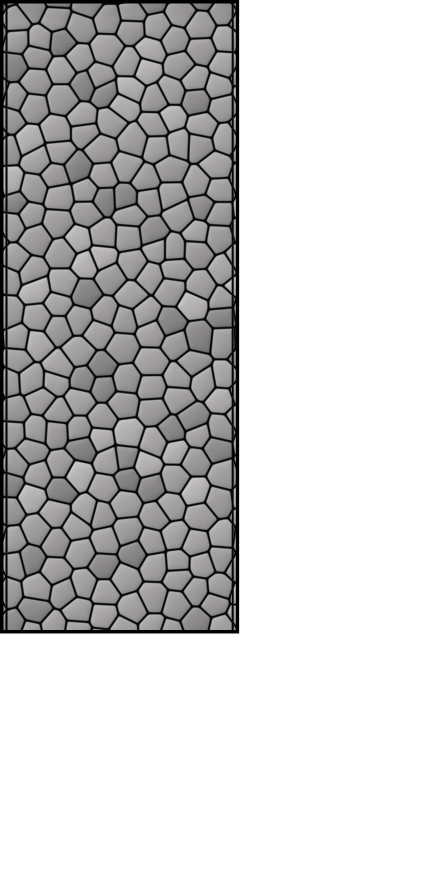
This texture is drawn by a WebGL 1 fragment shader. Its source:

```glsl
precision highp float;
// A tall panel of bevelled grey cobbles with black joints on a white ground.
// Stones are Voronoi cells of jittered, staggered columns; a soft minimum of
// the joint distances rounds their corners and gives the bevel direction.
uniform vec2 u_resolution;

const vec2 CANVAS = vec2(1.0, 2.0);
const vec2 PANEL_MIN = vec2(0.0, 0.586);
const vec2 PANEL_MAX = vec2(0.534, 2.0);
const float FRAME = 0.0078;
const vec2 SPACING = vec2(0.052, 0.0583);
const float JITTER = 0.56;
const float ROUNDING = 0.0014;
const vec2 LIGHT_DIR = vec2(-0.6, 0.8);
const vec3 JOINT = vec3(0.025);
const vec3 STONE_TINT = vec3(1.0, 0.988, 0.985);

float hash(vec2 p) {
  vec3 q = fract(vec3(p.xyx) * 0.1031);
  q += dot(q, q.yzx + 33.33);
  return fract((q.x + q.y) * q.z);
}

// Centre of a stone; every second column is shifted by half a stone.
vec2 stoneCentre(vec2 id) {
  vec2 offset = vec2(hash(id + 17.0), hash(id + 61.0)) - 0.5;
  float stagger = 0.5 * mod(id.x, 2.0);
  return (id + 0.5 + vec2(0.0, stagger) + JITTER * offset) * SPACING;
}

// Grid cell of the column dx steps away, at the height of p.
vec2 neighbourId(vec2 p, float dx, float dy) {
  float column = floor(p.x / SPACING.x) + dx;
  float stagger = 0.5 * mod(column, 2.0);
  return vec2(column, floor(p.y / SPACING.y - stagger) + dy);
}

vec2 nearestStone(vec2 p) {
  vec2 best = vec2(0.0);
  float bestDist = 10.0;
  for (int i = -2; i <= 2; i++) {
    for (int j = -2; j <= 2; j++) {
      vec2 id = neighbourId(p, float(i), float(j));
      float dist = distance(p, stoneCentre(id));
      if (dist < bestDist) {
        bestDist = dist;
        best = id;
      }
    }
  }
  return best;
}

// Outward joint direction in xy, soft distance to the joint in z.
vec3 jointField(vec2 p, vec2 id) {
  vec2 centre = stoneCentre(id);
  vec2 normal = vec2(0.0);
  float total = 0.0;
  for (int i = -2; i <= 2; i++) {
    for (int j = -2; j <= 2; j++) {
      vec2 other = stoneCentre(neighbourId(p, float(i), float(j)));
      vec2 across = other - centre;
      if (dot(across, across) > 0.000001) {
        vec2 dir = normalize(across);
        float dist = dot(0.5 * (centre + other) - p, dir);
        float weight = exp(-dist / ROUNDING);
        normal += weight * dir;
        total += weight;
      }
    }
  }
  return vec3(normal / total, -ROUNDING * log(total));
}

// Mostly even greys with a few dark and a few pale stones.
float stoneTone(vec2 id) {
  float pick = hash(id + 5.0);
  float tone = 0.625 + 0.04 * (hash(id + 91.0) - 0.5);
  return tone - 0.09 * step(0.88, pick) + 0.07 * step(pick, 0.09);
}

vec3 cobbles(vec2 p) {
  vec2 id = nearestStone(p);
  vec3 joint = jointField(p, id);
  // Straight joints beside the frame leave thin slivers of stone.
  float sideGap = min(p.x - PANEL_MIN.x, PANEL_MAX.x - p.x);
  float edge = min(joint.z, abs(sideGap - 0.0145));
  float slope = dot(p - stoneCentre(id), LIGHT_DIR) / SPACING.x;
  float bevel = dot(joint.xy, LIGHT_DIR) * exp(-max(joint.z, 0.0) / 0.006);
  float tone = stoneTone(id) + 0.07 * slope + 0.13 * bevel;
  tone -= 0.07 * smoothstep(0.06, 0.0, PANEL_MAX.y - p.y);
  return mix(JOINT, STONE_TINT * tone, smoothstep(0.0003, 0.0044, edge));
}

// Signed distance to an axis-aligned box, negative inside.
float boxDistance(vec2 p, vec2 low, vec2 high) {
  vec2 d = max(low - p, p - high);
  return max(d.x, d.y);
}

void main() {
  vec2 p = gl_FragCoord.xy / u_resolution * CANVAS;
  float blur = 0.5 * CANVAS.x / u_resolution.x;
  float panel = boxDistance(p, PANEL_MIN, PANEL_MAX);
  vec3 colour = mix(cobbles(p), vec3(0.0), smoothstep(-blur, blur, panel + FRAME));
  colour = mix(colour, vec3(1.0), smoothstep(-blur, blur, panel));
  gl_FragColor = vec4(colour, 1.0);
}
```
